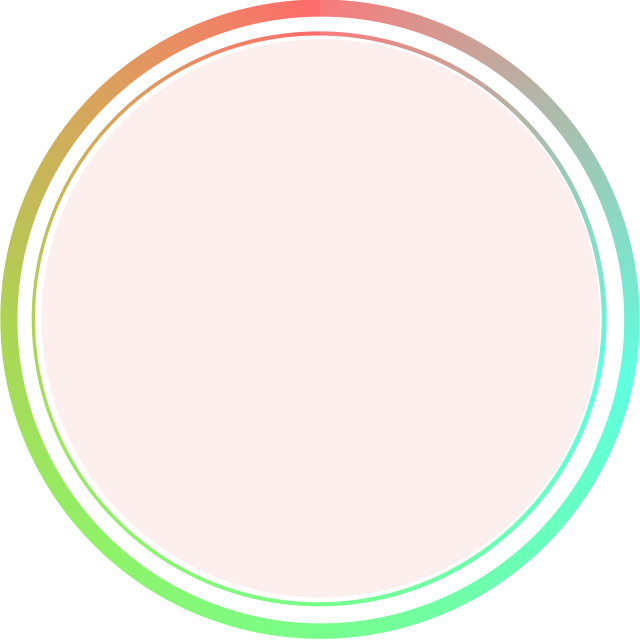
This background is drawn by a Shadertoy shader. Its source:

```glsl
// A pale disc on white, framed by a broad and a thin ring.
// Slightly offset circles give the rings their uneven width, and
// a sweep of colour stops around the centre tints both of them.

#define OUTER_RING vec3(0.0, 0.0013, 0.4995)
#define OUTER_HOLE vec3(0.0013, 0.0, 0.4740)
#define INNER_RING vec3(-0.0013, 0.0018, 0.4492)
#define INNER_HOLE vec3(-0.0026, 0.0018, 0.4427)
#define PALE_DISC vec3(0.0013, 0.0026, 0.4362)
#define DISC_COLOR vec3(0.992, 0.937, 0.929)

const float TAU = 6.2831853;
const int STOPS = 7;

// Coverage of a circle given as centre.xy and radius, with a smooth edge.
float circle(vec2 p, vec3 shape, float pixel) {
    float dist = length(p - shape.xy) - shape.z;
    return clamp(0.5 - dist / pixel, 0.0, 1.0);
}

// Colour sweep, clockwise from the top; each stop is rgb and turn.
vec3 sweepColor(vec2 p) {
    vec4 stops[STOPS] = vec4[STOPS](
        vec4(0.97, 0.48, 0.48, 0.00),   // rose
        vec4(0.37, 1.00, 0.88, 0.28),   // aqua
        vec4(0.47, 1.00, 0.55, 0.50),   // mint
        vec4(0.56, 0.95, 0.41, 0.62),   // lime
        vec4(0.68, 0.83, 0.33, 0.75),   // olive
        vec4(0.85, 0.64, 0.36, 0.875),  // amber
        vec4(1.00, 0.42, 0.42, 1.00));  // coral
    float turn = fract(atan(p.x, p.y) / TAU);
    vec3 color = stops[0].rgb;
    for (int i = 1; i < STOPS; i++) {
        float start = stops[i - 1].w;
        float blend = clamp((turn - start) / (stops[i].w - start), 0.0, 1.0);
        color = mix(color, stops[i].rgb, blend);
    }
    return color;
}

void mainImage(out vec4 fragColor, in vec2 fragCoord) {
    float size = min(iResolution.x, iResolution.y);
    vec2 p = (fragCoord - 0.5 * iResolution.xy) / size;
    float pixel = 1.0 / size;

    // Broad and thin rings: each a circle with a hole cut out.
    float broad = circle(p, OUTER_RING, pixel) * (1.0 - circle(p, OUTER_HOLE, pixel));
    float thin = circle(p, INNER_RING, pixel) * (1.0 - circle(p, INNER_HOLE, pixel));

    // Disc first, then the rings over it.
    vec3 color = mix(vec3(1.0), DISC_COLOR, circle(p, PALE_DISC, pixel));
    color = mix(color, sweepColor(p), max(broad, thin));
    fragColor = vec4(color, 1.0);
}
```
